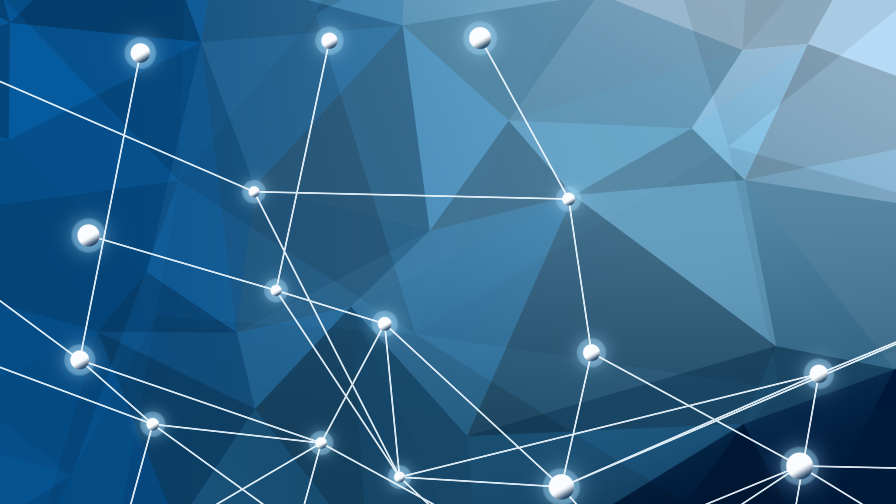
This background is drawn by a WebGL 2 fragment shader. Its source:

```glsl
#version 300 es
precision highp float;
uniform vec2 u_resolution;
out vec4 fragColor;

#define FACET_SIZE 0.30
#define SHARD_SIZE 0.55
#define FACET_CONTRAST 0.34
#define SHARD_CONTRAST 0.18
#define CORNER_JITTER 0.84
#define NODE_GRID vec2(5.0, 4.0)
#define NODE_JITTER 0.74
#define NODE_MIN 0.011
#define NODE_MAX 0.028
#define LINE_HALF_WIDTH 0.0018
#define HALO_WIDTH 0.014

const vec3 DEEP = vec3(0.02, 0.29, 0.51);
const vec3 STEEL = vec3(0.19, 0.42, 0.58);
const vec3 MIST = vec3(0.37, 0.58, 0.70);
const vec3 PALE = vec3(0.61, 0.73, 0.82);
const vec3 SLATE = vec3(0.08, 0.27, 0.40);
const vec3 NAVY = vec3(0.00, 0.09, 0.20);

float hash(vec2 p) {
    return fract(sin(dot(p, vec2(127.1, 311.7))) * 43758.5);
}

vec2 hash2(vec2 p) {
    return vec2(hash(p), hash(p + 37.3));
}

// Broad colour gradients, with x and y from 0 to 1
vec3 backdrop(vec2 uv) {
    float x = uv.x, y = uv.y;
    vec3 col = mix(DEEP, STEEL, smoothstep(0.12, 0.42, x));
    col = mix(col, MIST, smoothstep(0.38, 0.75, x + 0.25 * (y - 0.5)));
    col = mix(col, PALE, smoothstep(0.2, 0.6, x + y - 1.25));
    float low = 1.0 - smoothstep(0.1, 0.45, y - 0.2 * (x - 0.3));
    col = mix(col, SLATE, 0.9 * low * smoothstep(0.1, 0.35, x));
    return mix(col, NAVY, smoothstep(0.02, 0.2, 0.7 * (x - 0.62) - y + 0.09));
}

float cross2(vec2 a, vec2 b) {
    return a.x * b.y - a.y * b.x;
}

float edgeDistance(vec2 p, vec2 a, vec2 b) {
    return cross2(b - a, p - a) / length(b - a);
}

// Smooth coverage of a triangle of either winding
float triangle(vec2 p, vec2 a, vec2 b, vec2 c, float blur) {
    float side = sign(cross2(b - a, c - a));
    float d = min(side * edgeDistance(p, a, b),
              min(side * edgeDistance(p, b, c), side * edgeDistance(p, c, a)));
    return smoothstep(-blur, blur, d);
}

vec2 corner(vec2 id) {
    return id + CORNER_JITTER * (hash2(id) - 0.5);
}

// Jittered triangle mesh: xy = flattened position, z = random tone
vec3 facets(vec2 p, float size, float angle) {
    mat2 turn = mat2(cos(angle), sin(angle), -sin(angle), cos(angle));
    vec2 q = turn * p / size + 20.0 * size;
    float blur = 0.7 / (u_resolution.y * size);
    vec4 sum = vec4(0.0);
    for (int j = -1; j <= 1; j++)
    for (int i = -1; i <= 1; i++) {
        vec2 id = floor(q) + vec2(i, j);
        vec2 a = corner(id), b = corner(id + vec2(1, 0));
        vec2 c = corner(id + vec2(0, 1)), d = corner(id + 1.0);
        bool flip = hash(id + 5.7) > 0.5;
        vec2 e = flip ? c : d, f = flip ? b : a;
        float w1 = triangle(q, a, b, e, blur), w2 = triangle(q, f, d, c, blur);
        sum += w1 * vec4(mix((a + b + e) / 3.0, q, 0.35), hash(id + 11.1), 1.0);
        sum += w2 * vec4(mix((f + d + c) / 3.0, q, 0.35), hash(id + 23.9), 1.0);
    }
    sum.xyz /= max(sum.w, 0.0001);
    return vec3(transpose(turn) * (sum.xy - 20.0 * size) * size, sum.z);
}

// The upper right corner stays free of nodes
bool hasNode(vec2 id) {
    bool corner = id.y > 2.5 && id.x > 2.5;
    return !corner && id.y < 3.5 && hash(id + 71.3) > 0.1;
}

vec2 nodePosition(vec2 id, vec2 cell) {
    return (id + 0.5 + NODE_JITTER * (hash2(id + 3.1) - 0.5)) * cell - vec2(0.0, 0.03);
}

float segmentDistance(vec2 p, vec2 a, vec2 b) {
    vec2 ab = b - a;
    return length(p - a - ab * clamp(dot(p - a, ab) / dot(ab, ab), 0.0, 1.0));
}

void main() {
    vec2 p = gl_FragCoord.xy / u_resolution.y;
    float aspect = u_resolution.x / u_resolution.y;
    float pixel = 1.0 / u_resolution.y;

    // Faceted backdrop with larger shards laid over it
    vec3 facet = facets(p, FACET_SIZE, 0.4);
    float shard = facets(p, SHARD_SIZE, -0.5).z;
    vec3 col = backdrop(facet.xy / vec2(aspect, 1.0));
    col *= 1.0 + FACET_CONTRAST * (facet.z - 0.5) + SHARD_CONTRAST * (shard - 0.5);

    // Network of links, halos and balls
    vec2 cell = vec2(aspect, 1.0) / NODE_GRID;
    float lineDist = 1.0, halo = 0.0, ball = 0.0;
    vec3 ballColor = vec3(1.0);
    for (int row = -1; row <= 3; row++)
    for (int column = -1; column <= 5; column++) {
        vec2 id = vec2(column, row);
        if (!hasNode(id)) continue;
        vec2 center = nodePosition(id, cell);
        vec2 pick = hash2(id + 51.7);
        for (int k = 0; k < 3; k++) {
            vec2 hop = vec2(1.0, floor(pick.x * 3.0) - 1.0);
            if (k == 1) hop = vec2(floor(pick.y * 2.0), -1.0 - floor(pick.x * 2.0));
            if (k == 2) hop = vec2(2.0, floor(pick.y * 3.0) - 1.0);
            if ((k == 2 && pick.x < 0.55) || !hasNode(id + hop)) continue;
            lineDist = min(lineDist, segmentDistance(p, center, nodePosition(id + hop, cell)));
        }
        float radius = mix(NODE_MIN, NODE_MAX, pow(hash(id + 91.9), 1.6));
        float d = length(p - center), reach = radius + HALO_WIDTH;
        float glow = 0.3 * (1.0 - smoothstep(0.85 * reach, reach, d));
        halo = max(halo, glow + 0.5 * exp(-d * d / (reach * reach)));
        float cover = 1.0 - smoothstep(radius - pixel, radius + 0.5 * pixel, d);
        if (cover > ball) {
            ball = cover;
            float shade = dot(p - center, vec2(0.5, -0.86)) / radius;
            ballColor = mix(vec3(0.98, 0.99, 1.0), vec3(0.12, 0.25, 0.38), smoothstep(0.1, 1.0, shade));
        }
    }
    col = mix(col, vec3(0.62, 0.83, 0.95), halo);
    float line = 1.0 - smoothstep(LINE_HALF_WIDTH - 0.5 * pixel, LINE_HALF_WIDTH + 0.5 * pixel, lineDist);
    col = mix(col, vec3(0.93, 0.97, 1.0), 0.92 * line);
    fragColor = vec4(mix(col, ballColor, ball), 1.0);
}
```
